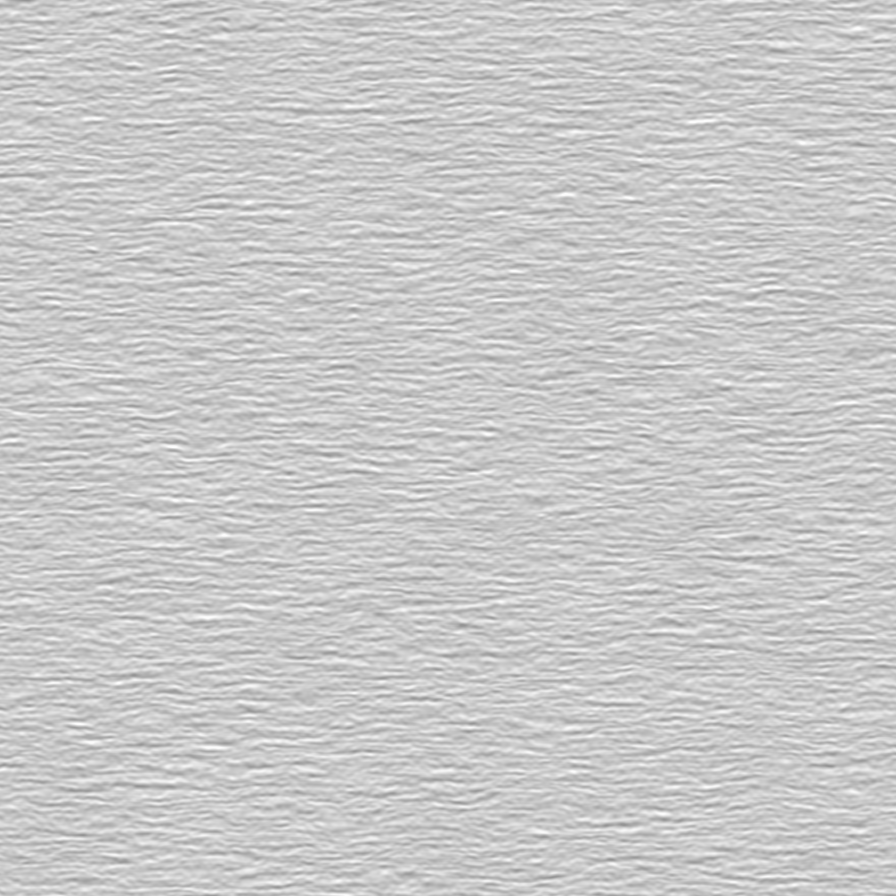
Write a Shadertoy shader that draws this texture.

```glsl
// Pale grey brushed surface with fine, nearly level streaks in embossed relief.

const vec3 BASE_GREY = vec3(0.788);
const float DARKEST = 0.58;
const float BRIGHTEST = 0.99;
const float EMBOSS_REACH = 0.0021;

// Integer hash of a lattice cell, returned as 0..1.
float hashCell(ivec2 cell, uint seed) {
    uvec2 c = uvec2(cell);
    uint h = c.x * 1597334677u ^ c.y * 3812015801u ^ seed * 2654435769u;
    h = (h ^ (h >> 16)) * 2146121005u;
    h = (h ^ (h >> 15)) * 2221713035u;
    h ^= h >> 16;
    return float(h & 0xffffffu) / 16777216.0;
}

// Slope of a randomly turned unit gradient at one cell corner.
float cornerSlope(ivec2 cell, vec2 offset, uint seed) {
    float angle = 6.2831853 * hashCell(cell, seed);
    return dot(vec2(cos(angle), sin(angle)), offset);
}

// Smooth gradient noise centred on zero.
float gradientNoise(vec2 p, uint seed) {
    ivec2 cell = ivec2(floor(p));
    vec2 f = fract(p);
    vec2 s = f * f * f * (f * (f * 6.0 - 15.0) + 10.0);
    float a = cornerSlope(cell, f, seed);
    float b = cornerSlope(cell + ivec2(1, 0), f - vec2(1.0, 0.0), seed);
    float c = cornerSlope(cell + ivec2(0, 1), f - vec2(0.0, 1.0), seed);
    float d = cornerSlope(cell + ivec2(1, 1), f - vec2(1.0, 1.0), seed);
    return mix(mix(a, b, s.x), mix(c, d, s.x), s.y);
}

// Bends the streaks very slightly up and down.
vec2 waver(vec2 p, float amount) {
    float bend = gradientNoise(p * vec2(10.0, 22.0), 1u);
    bend += 0.4 * gradientNoise(p * vec2(26.0, 50.0), 2u);
    return p + vec2(0.0, amount * bend);
}

// Height of the surface: long streaks, short streaks and fine grain.
float streakHeight(vec2 p) {
    float longStreaks = gradientNoise(p * vec2(16.0, 122.0), 3u);
    float shortStreaks = gradientNoise(p * vec2(34.0, 186.0), 4u);
    float fineGrain = gradientNoise(p * vec2(110.0, 228.0), 5u);
    return 0.12 * longStreaks + 0.14 * shortStreaks + 0.085 * fineGrain;
}

// Light from above: bright upper edges beside dark grooves.
float emboss(vec2 p, float reach) {
    vec2 stepUp = vec2(0.0, reach);
    return streakHeight(p - stepUp) - streakHeight(p + stepUp);
}

void mainImage(out vec4 fragColor, in vec2 fragCoord) {
    vec2 uv = fragCoord / iResolution.y;

    // Relief over a faint, broad unevenness
    float relief = emboss(waver(uv, 0.005), EMBOSS_REACH);
    float mottling = 0.02 * gradientNoise(uv * vec2(7.0, 16.0), 6u);

    vec3 color = BASE_GREY + relief + mottling;
    fragColor = vec4(clamp(color, DARKEST, BRIGHTEST), 1.0);
}
```
